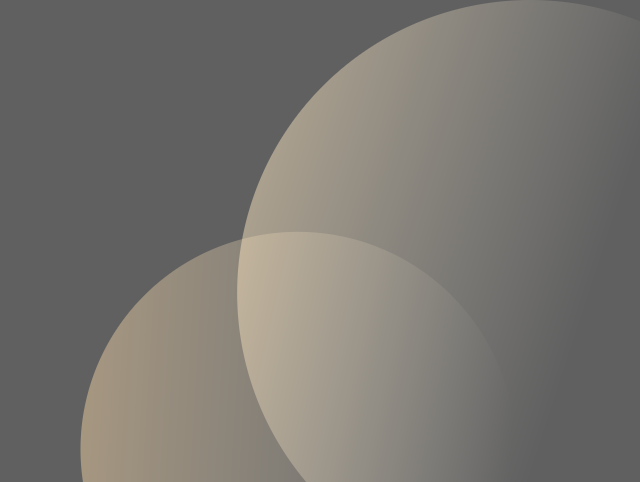
Write a WebGL 1 fragment shader that draws this background.

```glsl
precision highp float;
// Two overlapping translucent discs on a flat grey ground.
// Each disc is a smooth-edged circle whose warm tint fades to nothing
// along its own slanted axis; the discs are alpha-blended in turn.

uniform vec2 u_resolution;

// Blends a disc over the ground; its tint fades from the rim (-1) to fadeEnd, in radii along axis.
vec3 blendDisc(vec3 ground, vec2 p, vec2 center, float radius,
               vec2 axis, float fadeEnd, vec3 tint, float opacity) {
  vec2 q = p - center;
  float pixel = 1.0 / u_resolution.y;
  float coverage = clamp(0.5 + (radius - length(q)) / pixel, 0.0, 1.0);

  // The tint grows paler as it fades out
  float along = dot(q, normalize(axis)) / radius;
  float fade = clamp((along + 1.0) / (fadeEnd + 1.0), 0.0, 1.0);
  vec3 color = mix(tint, vec3(0.93, 0.91, 0.86), fade);
  return mix(ground, color, coverage * opacity * (1.0 - fade));
}

void main() {
  // Canvas heights, origin at the lower left
  vec2 p = gl_FragCoord.xy / u_resolution.y;

  vec3 color = vec3(0.376);

  // Small disc, low on the left
  color = blendDisc(color, p, vec2(0.618, 0.068), 0.451,
                    vec2(0.998, -0.06), 0.98, vec3(1.0, 0.865, 0.665), 0.44);

  // Large disc, running off the right side
  color = blendDisc(color, p, vec2(1.100, 0.392), 0.608,
                    vec2(0.95, -0.31), 0.20, vec3(1.0, 0.91, 0.76), 0.475);

  gl_FragColor = vec4(color, 1.0);
}
```
